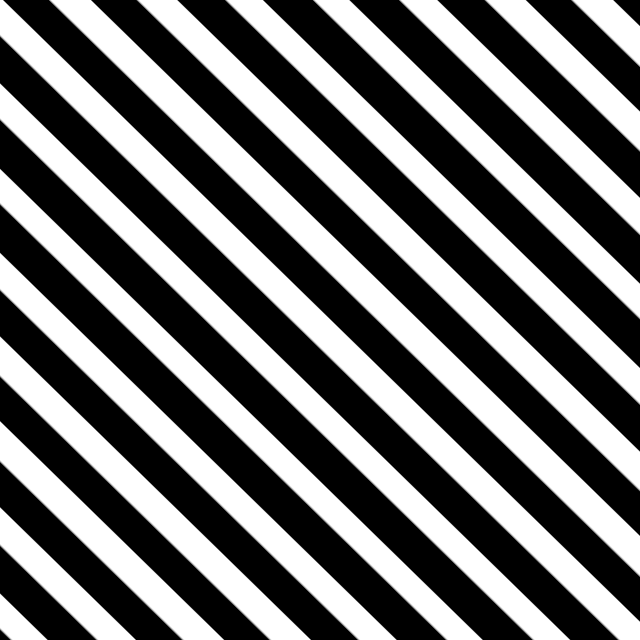
Reproduce this pattern procedurally as a WebGL 1 fragment shader.

```glsl
precision highp float;
// Diagonal white stripes on black, gently varying in width, with a soft grey lower edge.

uniform vec2 u_resolution;

const float TAU = 6.2831853;
const float SLOPE = 0.976;          // fall of a stripe per unit across
const float PERIOD = 0.13276;       // vertical distance between stripes
const float FIRST_CENTRE = 0.0258;  // centre of stripe 0, down from the top left
const float HALF_WIDTH = 0.0296;
const float WIDTH_SWING = 0.0021;
const float SWING_CYCLE = 5.7;      // stripes per cycle of width
const float SWING_START = 1.8;      // index of a narrowest stripe

const vec3 BLACK = vec3(0.0);
const vec3 WHITE = vec3(1.0);

// Vertical distance below the diagonal through the top left corner.
float diagonalDepth(vec2 uv, float slope) {
    return 1.0 - uv.y - slope * uv.x;
}

// Half width of a stripe, drifting slowly from one to the next.
float stripeHalfWidth(float index, float base, float swing) {
    return base - swing * cos(TAU * (index - SWING_START) / SWING_CYCLE);
}

// Antialiased edge, rising from 0 to 1 across distance zero.
float crispEdge(float distance, float blur) {
    return smoothstep(-blur, blur, distance);
}

// Shaded edge: fades slowly through light grey, then drops to black.
float shadedEdge(float distance, float inner, float outer) {
    float t = clamp((distance + inner) / (inner + outer), 0.0, 1.0);
    return 1.0 - t * t;
}

void main() {
    vec2 uv = gl_FragCoord.xy / u_resolution;
    float pixel = 1.0 / min(u_resolution.x, u_resolution.y);

    // Stripe index and signed offset from its centre line
    float depth = diagonalDepth(uv, SLOPE) - FIRST_CENTRE;
    float index = floor(depth / PERIOD + 0.5);
    float offset = depth - index * PERIOD;
    float halfWidth = stripeHalfWidth(index, HALF_WIDTH, WIDTH_SWING);

    // Crisp upper edge, shaded lower edge
    float upper = crispEdge(offset + halfWidth, max(0.0016, 0.8 * pixel));
    float lower = shadedEdge(offset - halfWidth, 0.004, max(0.002, pixel));

    gl_FragColor = vec4(mix(BLACK, WHITE, upper * lower), 1.0);
}
```
